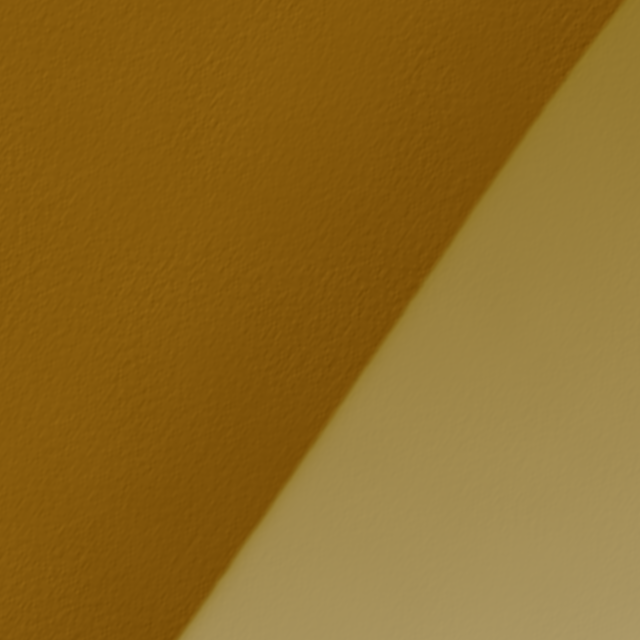
Reproduce this texture procedurally as a WebGL 1 fragment shader.

```glsl
precision highp float;
// Two painted wall planes meeting along a slanted, slightly bowed edge:
// a deep ochre plane on the left and a pale sand plane on the right.
// Each has a smooth gradient, plus plaster relief from embossed value noise.

uniform vec2 u_resolution;

float hash(vec2 p) {
  p = fract(p * vec2(0.1031, 0.1137));
  p += dot(p, p.yx + 33.33);
  return fract((p.x + p.y) * p.x * 7.31);
}

float noise(vec2 p) {
  vec2 cell = floor(p);
  vec2 f = fract(p);
  f = f * f * (3.0 - 2.0 * f);
  return mix(mix(hash(cell), hash(cell + vec2(1.0, 0.0)), f.x),
             mix(hash(cell + vec2(0.0, 1.0)), hash(cell + 1.0), f.x), f.y);
}

// Plaster height, with grains stretched along the seam direction
float plaster(vec2 p) {
  vec2 grain = vec2(dot(p, vec2(0.82, -0.57)), dot(p, vec2(0.57, 0.82)));
  grain = grain * vec2(130.0, 85.0) + 200.0;
  return 0.5 * noise(grain) + 0.5 * noise(grain * 1.9 + 17.0);
}

void main() {
  vec2 uv = gl_FragCoord.xy / u_resolution;
  float pixel = 1.0 / min(u_resolution.x, u_resolution.y);

  // Signed distance to the seam, positive on the pale side
  float seam = dot(uv - vec2(0.276, 0.0), vec2(0.819, -0.574));
  seam += 0.07 * uv.y * uv.y * uv.y * (1.0 - uv.y);
  seam += 0.0015 * (noise(vec2(uv.y * 55.0 + 5.0, 3.0)) - 0.5);

  // Ochre plane, darkening towards the seam
  float away = smoothstep(0.02, 0.40, -seam);
  vec3 ochre = mix(vec3(0.492, 0.320, 0.036), vec3(0.530, 0.355, 0.048), away);
  ochre -= 0.010 * exp(-max(-seam, 0.0) * 45.0);

  // Sand plane, paler towards the lower right
  float pale = 0.9 * (1.0 - uv.y) + 0.25 * (uv.x - 0.7) - 0.07;
  vec3 sand = mix(vec3(0.57, 0.455, 0.16), vec3(0.678, 0.607, 0.42),
                  clamp(pale, 0.0, 1.0));
  vec3 rim = vec3(0.56, 0.45, 0.11);
  sand = mix(sand, rim, 0.85 * exp(-max(seam, 0.0) * 100.0));

  // Soft seam
  float side = smoothstep(-0.005 - pixel, 0.005 + pixel, seam);
  vec3 color = mix(ochre, sand, side);

  // Relief lit from the upper left, with broad faint mottling
  float relief = plaster(uv + vec2(0.003, -0.003)) - plaster(uv);
  float patches = 0.6 + 0.8 * noise(uv * 9.0 + 70.0);
  float mottle = noise(uv * 14.0 + 40.0) - 0.5;
  color += relief * patches * mix(0.052, 0.016, side) * vec3(1.0, 0.85, 0.5);
  color += mottle * 0.006;

  gl_FragColor = vec4(clamp(color, 0.0, 1.0), 1.0);
}
```
